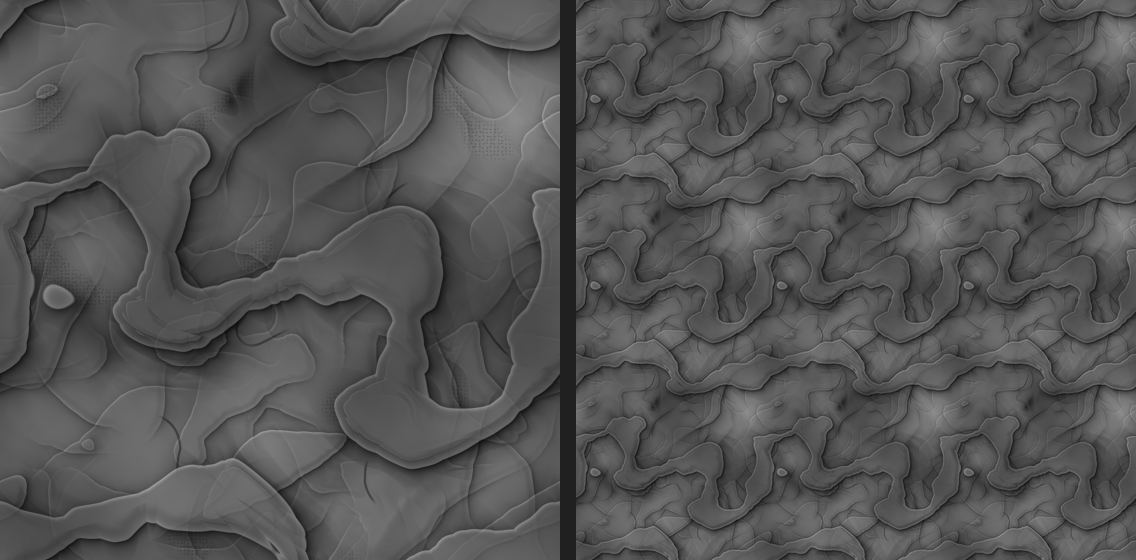
Left: one tile. Right: repeated 3 by 3.
Reproduce this texture procedurally as a Shadertoy shader.

```glsl
// Grey weathered rock: overlapping chipped sheets crossed by diagonal ridges.
// Each sheet is a level set of warped, wrapping gradient noise; its distance
// to the edge drives a lit rim, a dark bevel and a shadow cast on the rock below.

const vec2 LIGHT = vec2(-0.8, 0.6);
const float TAU = 6.2832;

struct Sheet {
    vec2 reps;     // noise cells across and along the diagonal
    float seed;
    float level;   // threshold, or half width when folded
    float rough;   // size of the chips in the outline
    float fold;    // 0 = plates, 1 = winding ribbons
};

struct Edge {
    float dist;    // positive inside the sheet
    vec2 outward;
    float height;
};

float hash(vec3 p) {
    p = fract(p * vec3(0.1031, 0.1137, 0.0973));
    p += dot(p, p.zyx + 31.32);
    return fract((p.x + p.y) * p.z);
}

// Gradient of one lattice corner; the skewed wrap makes the diagonal grid tile.
float corner(vec2 cell, vec2 offset, vec2 reps, float seed) {
    float row = floor((cell.y + 0.5) / reps.y);
    float x = floor(mod(cell.x - reps.x * row + 0.5, 2.0 * reps.x));
    float y = cell.y - reps.y * row;
    float angle = TAU * hash(vec3(x, y, seed) + 1.7);
    return dot(vec2(cos(angle), sin(angle)), offset);
}

// Gradient noise on a grid turned by 45 degrees, periodic on the unit square.
float noise(vec2 p, vec2 reps, float seed) {
    vec2 q = reps * vec2(p.x - p.y, p.x + p.y);
    vec2 c = floor(q), f = q - c;
    vec2 u = f * f * f * (f * (f * 6.0 - 15.0) + 10.0);
    vec2 e = vec2(1.0, 0.0);
    float low = mix(corner(c, f, reps, seed), corner(c + e, f - e, reps, seed), u.x);
    float high = mix(corner(c + e.yx, f - e.yx, reps, seed),
                     corner(c + 1.0, f - 1.0, reps, seed), u.x);
    return mix(low, high, u.y);
}

float sheetHeight(vec2 p, Sheet s) {
    vec2 bend = vec2(noise(p, vec2(3, 3), s.seed + 1.0), noise(p, vec2(3, 3), s.seed + 2.0));
    vec2 w = p + 0.1 * bend;
    float n = noise(w, s.reps, s.seed);
    float chips = abs(noise(w, s.reps.yx * 3.0, s.seed + 3.0))
                + 0.25 * abs(noise(w, s.reps.yx * 8.0, s.seed + 4.0));
    float plate = n - s.level;
    float ribbon = s.level * (1.0 + 1.3 * bend.x) - abs(n);
    return mix(plate, ribbon, s.fold) + s.rough * (chips - 0.25);
}

Edge findEdge(vec2 p, Sheet s) {
    float eps = 0.0015;
    float h = sheetHeight(p, s);
    vec2 slope = vec2(sheetHeight(p + vec2(eps, 0.0), s),
                      sheetHeight(p + vec2(0.0, eps), s)) - h;
    slope /= eps;
    float steep = sqrt(dot(slope, slope) + 0.6);
    return Edge(h / steep, -slope / steep, h);
}

float bump(float x, float width) {
    return exp(-x * x / (width * width));
}

// Lays one sheet of the given body tone over the tone below it.
float laySheet(float below, float body, Edge e, float lift, float strength, float blur) {
    float facing = dot(e.outward, LIGHT);
    float gap = max(-e.dist, 0.0), depth = max(e.dist, 0.0);
    float shadow = (0.6 - 0.4 * facing)
                 * (0.45 * exp(-gap / (0.2 * lift)) + 0.38 * exp(-gap / lift));
    float rim = bump(depth, 0.13 * lift) * (0.24 + 0.24 * facing);
    float bevel = bump(depth - 0.45 * lift, 0.28 * lift) * (0.08 - 0.1 * facing);
    float under = below * (1.0 - strength * shadow);
    float over = body * (1.0 + strength * (rim - bevel));
    return mix(under, over, smoothstep(-blur, blur, e.dist));
}

// Small round pits on a jittered grid.
float pores(vec2 p, float count, float blur) {
    vec2 q = p * count, cell = mod(floor(q), count);
    vec2 jitter = vec2(hash(vec3(cell, 5.0)), hash(vec3(cell, 9.0))) - 0.5;
    float d = length(fract(q) - 0.5 - 0.4 * jitter) - 0.2;
    return 1.0 - smoothstep(-blur * count, blur * count, d);
}

void mainImage(out vec4 fragColor, in vec2 fragCoord) {
    vec2 p = fragCoord / iResolution.xy;
    float blur = 0.8 / iResolution.y;

    // Broad pale pools and soft brushed mottling
    float rock = 0.435 + 0.27 * noise(p, vec2(2, 2), 31.0)
               + 0.07 * noise(p, vec2(5, 4), 32.0) + 0.016 * noise(p, vec2(16, 13), 33.0);
    float tone = rock;

    // Faint worn sheets whose edges fade in and out
    for (int i = 0; i < 6; i++) {
        float k = float(i);
        Sheet worn = Sheet(vec2(2.0 + mod(k, 3.0), 2.0 + mod(k, 2.0)), 40.0 + 7.0 * k,
                           0.05 * k - 0.1, 0.05, 0.0);
        float wear = smoothstep(-0.2, 0.3, noise(p, vec2(4, 3), 90.0 + k));
        tone = laySheet(tone, tone, findEdge(p, worn), 0.02, 0.7 * wear, blur);
    }

    // Patches of pits and hairline cracks
    float pitted = smoothstep(0.36, 0.46, noise(p, vec2(6, 4), 97.0));
    tone *= 1.0 - 0.22 * pitted * pores(p, 150.0, blur);
    Edge crack = findEdge(p, Sheet(vec2(3, 2), 98.0, 0.0, 0.03, 0.0));
    float cracked = smoothstep(0.15, 0.3, noise(p, vec2(5, 4), 99.0));
    tone *= 1.0 - 0.4 * cracked * (1.0 - smoothstep(0.0005, 0.0005 + 2.0 * blur, abs(crack.dist)));

    // Raised slivers along the diagonal
    Edge sliver = findEdge(p, Sheet(vec2(5, 2), 103.0, 0.38, 0.05, 0.0));
    tone = laySheet(tone, mix(tone, rock, 0.5), sliver, 0.022, 0.85, blur);

    // Main ridges with a wide soft shade and a second inner step
    Edge ridge = findEdge(p, Sheet(vec2(2, 1), 112.0, 0.085, 0.1, 1.0));
    tone *= 1.0 - 0.22 * exp(min(ridge.height, 0.0) * 8.0);
    float body = mix(tone, rock * 0.84, 0.75);
    tone = laySheet(tone, body, ridge, 0.034, 1.0, blur);
    Edge inner = Edge(ridge.dist - 0.016, ridge.outward, ridge.height);
    float stepped = smoothstep(-0.1, 0.25, noise(p, vec2(4, 2), 120.0));
    tone = laySheet(tone, tone, inner, 0.014, 0.55 * stepped, blur);

    fragColor = vec4(vec3(clamp(tone, 0.0, 1.0)), 1.0);
}
```
